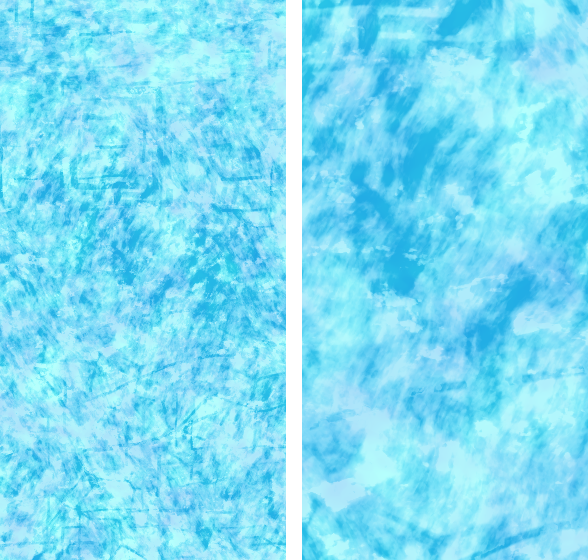
Left, the full canvas; right, a detail of the centre.
A WebGL 2 fragment shader for this texture:

```glsl
#version 300 es
precision highp float;

uniform vec2 u_resolution;
out vec4 fragColor;

vec3 hash3(vec2 p) {
  vec3 q = fract(p.xyx * vec3(0.1031, 0.1030, 0.0973));
  q += dot(q, q.yzx + 33.33);
  return fract((q.xxy + q.yzz) * q.zyx);
}

mat2 turn(float a) {
  return mat2(cos(a), sin(a), -sin(a), cos(a));
}

// Soft cellular noise: random cell values blended by distance
float softCells(vec2 p) {
  float sum = 0.0, total = 0.0;
  for (int y = -1; y <= 1; y++)
    for (int x = -1; x <= 1; x++) {
      vec2 cell = floor(p) + vec2(x, y);
      vec3 h = hash3(cell);
      vec2 d = cell + h.xy - p;
      float weight = exp(-8.0 * dot(d, d));
      sum += weight * h.z;
      total += weight;
    }
  return sum / total;
}

float clouds(vec2 p) {
  float sum = 0.0, amp = 0.46;
  for (int i = 0; i < 4; i++) {
    sum += amp * softCells(p);
    p = turn(0.6) * p * 2.1 + 7.3;
    amp *= 0.6;
  }
  return sum;
}

// Brushed paint, drawn out along one direction
float brushed(vec2 p, float angle) {
  return clouds(turn(angle) * p * vec2(42.0, 15.0) + 40.0);
}

// Gap between the two nearest cell centres, zero on cell borders
float cellBorder(vec2 p) {
  float near = 9.0, second = 9.0;
  for (int y = -1; y <= 1; y++)
    for (int x = -1; x <= 1; x++) {
      vec2 cell = floor(p) + vec2(x, y);
      float d = length(cell + hash3(cell).xy - p);
      second = min(second, max(near, d));
      near = min(near, d);
    }
  return second - near;
}

float segment(vec2 p, vec2 a, vec2 b) {
  vec2 ab = b - a;
  return length(p - a - ab * clamp(dot(p - a, ab) / dot(ab, ab), 0.0, 1.0));
}

float line(float d, float width) {
  return 1.0 - smoothstep(width - 0.002, width + 0.003, d);
}

float haze(float d, float radius) {
  return exp(-d * d / (radius * radius));
}

void main() {
  vec2 p = gl_FragCoord.xy / u_resolution.x;
  vec2 wobble = sin(p.yx * vec2(9.0, 7.0) + 1.7 * sin(p * 11.0)) * 0.006
              + sin(p.yx * vec2(43.0, 37.0) + p * 21.0) * 0.003;
  vec2 w = p + wobble;

  // Paint layers
  float broad = clouds(w * 5.0 + 3.0);
  float grain = clouds(w * 32.0 + 11.0);
  float tint = clouds(w * 9.0 + 60.0);
  float lean = smoothstep(0.3, 0.7, 0.5 + 0.5 * sin(p.x * 6.0 + p.y * 4.0 + 1.0));
  float streak = mix(brushed(w, -0.5), brushed(w, 0.45), lean);
  float level = brushed(w, 1.5);
  streak = mix(streak, level, 0.7 * smoothstep(1.45, 1.75, p.y));

  float tone = 0.64 + 0.65 * (broad - 0.5) + 1.15 * (streak - 0.5) + 1.1 * (grain - 0.5);

  // Broad dark and pale passages
  tone -= 0.17 * haze(p.y - 1.0 - 0.1 * sin(p.x * 7.0), 0.26);
  tone -= 0.2 * haze(segment(w, vec2(0.72, 1.0), vec2(1.0, 0.5)), 0.1);
  tone -= 0.14 * haze(segment(w, vec2(0.22, 0.98), vec2(0.43, 0.55)), 0.08);
  tone -= 0.14 * haze(segment(w, vec2(0.0, 1.86), vec2(0.9, 1.88)), 0.06);
  tone += 0.12 * haze(length(w - vec2(0.1, 0.66)), 0.2);
  tone += 0.05 * haze(p.y - 0.3, 0.25);

  // Broken network of veins in the lower part
  float veins = line(cellBorder(w * vec2(6.5, 7.5)) * 0.08, 0.004);
  float ink = veins * 0.8 * (1.0 - smoothstep(0.6, 0.95, p.y)) * smoothstep(0.42, 0.52, tint);

  // Level and upright strokes on a loose grid
  vec2 s = p + wobble * 0.6;
  for (float i = 0.0; i < 80.0; i++) {
    vec3 h = hash3(vec2(i, 7.0));
    vec3 k = hash3(vec2(i, 19.0));
    bool upper = mod(i, 5.0) < 2.0;
    vec2 start = vec2(h.x, upper ? mix(1.15, 1.92, h.y) : mix(0.0, 0.5, h.y));
    start = floor(start * 18.0) / 18.0;
    vec2 reach = (k.x < 0.55 ? vec2(1.0, 0.05) : vec2(0.03, 1.0)) * mix(0.06, 0.2, k.y);
    float mark = line(segment(s, start, start + reach), mix(0.002, 0.006, k.z));
    ink = max(ink, mark * mix(0.35, 0.95, h.z));
  }

  // Broken frames and arcs in the upper part
  for (float i = 0.0; i < 5.0; i++) {
    vec3 h = hash3(vec2(i, 31.0));
    vec2 box = abs(s - vec2(0.42, 1.42) - 0.2 * (h.xy - 0.5)) - vec2(0.06, 0.08) - 0.03 * i;
    float edge = abs(length(max(box, 0.0)) + min(max(box.x, box.y), 0.0));
    float gaps = smoothstep(0.48, 0.56, clouds(w * 7.0 + i * 9.0));
    ink = max(ink, line(edge, 0.004 + 0.008 * h.z) * gaps * 0.75);

    vec2 arm = w - vec2(0.53, 1.34);
    float ring = abs(length(arm * vec2(1.0, 0.85)) - 0.19 - 0.035 * i);
    float side = smoothstep(0.05, 0.16, arm.x) * smoothstep(0.4, 0.54, streak);
    ink = max(ink, line(ring, 0.004 + 0.006 * h.x) * side * 0.65);
  }

  // Long rising lines
  for (float i = 0.0; i < 3.0; i++) {
    float d = abs(s.y - 0.3 - 0.2 * i - 0.27 * s.x - 0.02 * sin(s.x * 9.0 + i * 2.0));
    float span = smoothstep(0.2, 0.35, p.x) * (1.0 - smoothstep(0.75, 0.9, p.x));
    ink = max(ink, line(d, 0.005) * span * 0.75 * smoothstep(0.4, 0.5, grain));
  }
  tone -= 0.55 * ink * mix(0.4, 1.0, smoothstep(0.38, 0.55, grain));

  // Pale scraped flecks
  tone += 0.3 * smoothstep(0.6, 0.68, 0.5 * (level + grain));

  // Colour from deep cyan to pale ice
  tone = clamp(tone, 0.0, 1.0);
  vec3 color = mix(vec3(0.14, 0.72, 0.90), vec3(0.47, 0.87, 0.97), smoothstep(-0.05, 0.55, tone));
  color = mix(color, vec3(0.69, 0.945, 0.985), smoothstep(0.42, 1.0, tone));
  color += (tint - 0.5) * vec3(0.06, 0.2, 0.02);
  fragColor = vec4(clamp(color, 0.0, 1.0), 1.0);
}
```
